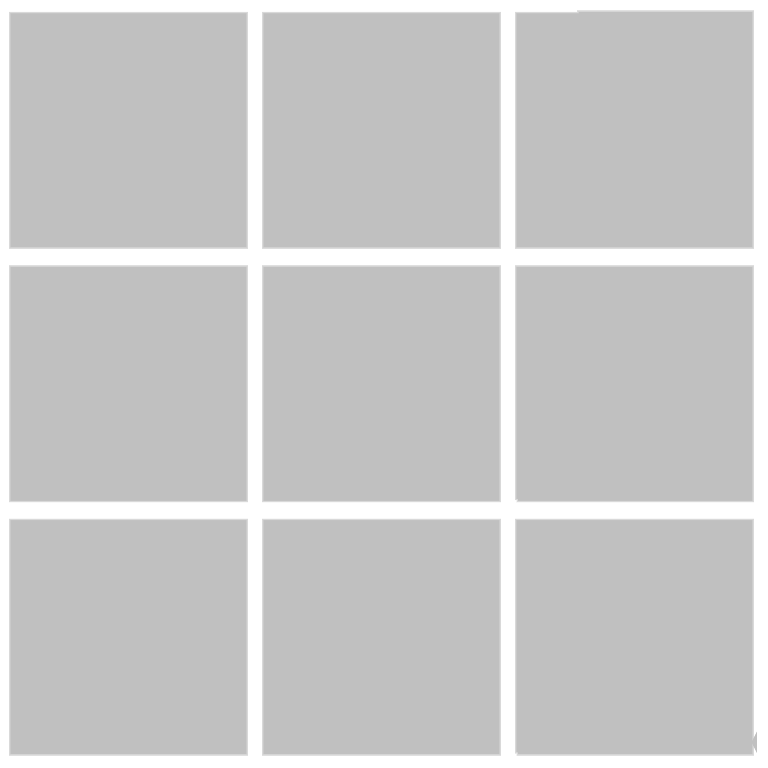
Write a WebGL 2 fragment shader that draws this pattern.

```glsl
#version 300 es
precision highp float;
// Three by three grid of flat grey tiles on white, each with a thin pale rim.
// The nearest tile is found by rounding; box distances give fill and rim.
// Small flaws (a raised edge, a nicked corner, a chip) sit on the right column.

uniform vec2 u_resolution;
out vec4 outColor;

const vec3 WHITE = vec3(1.0);
const vec3 TILE_GREY = vec3(0.753);
const vec3 RIM_GREY = vec3(0.85);

const vec2 GRID_CENTER = vec2(0.4967, 0.5003);
const vec2 PITCH = vec2(0.3294, 0.3300);
const vec2 HALF_TILE = vec2(0.1556, 0.1543);
const float RIM_WIDTH = 0.0019;

// Signed distance to an axis-aligned box
float boxDistance(vec2 p, vec2 halfSize) {
    vec2 d = abs(p) - halfSize;
    return length(max(d, 0.0)) + min(max(d.x, d.y), 0.0);
}

// Distance to a wedge with its tip at the origin, opening to the right
float wedgeDistance(vec2 p, float len, float slope) {
    float side = (abs(p.y) - slope * p.x) / sqrt(1.0 + slope * slope);
    return max(side, p.x - len);
}

// Smooth coverage of the inside of a shape
float coverage(float dist, float pixel) {
    return 1.0 - smoothstep(-0.5 * pixel, 0.5 * pixel, dist);
}

// Distance to one tile, including the flaws of its cell
float tileDistance(vec2 p, vec2 cell) {
    float d = boxDistance(p, HALF_TILE);
    if (cell.x > 0.5 && cell.y > 0.5) {
        // Raised part of the upper edge
        vec2 stripCenter = vec2(0.0405, HALF_TILE.y - 0.0090);
        d = min(d, boxDistance(p - stripCenter, vec2(0.1151, 0.0110)));
    }
    if (cell.x > 0.5 && cell.y < 0.5) {
        // Nicked lower left corner
        d = max(d, -boxDistance(p + HALF_TILE, vec2(0.0022, 0.0028)));
    }
    return d;
}

void main() {
    vec2 uv = gl_FragCoord.xy / u_resolution;
    float pixel = 1.0 / min(u_resolution.x, u_resolution.y);

    // Nearest tile of the grid
    vec2 fromCenter = uv - GRID_CENTER;
    vec2 cell = clamp(floor(fromCenter / PITCH + 0.5), -1.0, 1.0);
    float d = tileDistance(fromCenter - cell * PITCH, cell);

    // Rim, then the flat face
    vec3 color = mix(WHITE, RIM_GREY, coverage(d, pixel));
    color = mix(color, TILE_GREY, coverage(d + RIM_WIDTH, pixel));

    // Chip beside the lower right tile
    float chip = wedgeDistance(uv - vec2(0.9785, 0.0335), 0.0072, 2.0);
    color = mix(color, TILE_GREY, coverage(chip, pixel));

    outColor = vec4(color, 1.0);
}
```
